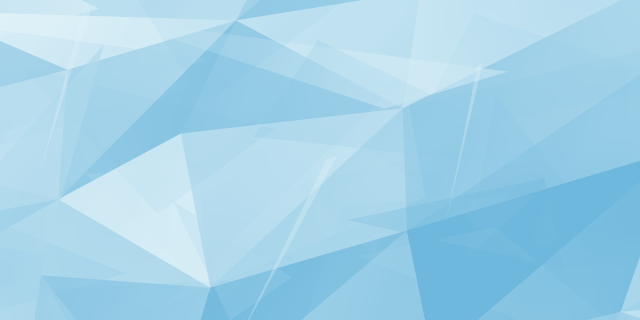
A Shadertoy shader for this background:

```glsl
const vec3 DEEP = vec3(0.40, 0.704, 0.857);
const vec3 PALE = vec3(0.94, 0.98, 0.987);

const float BASE_TONE = 0.48;
const vec2  FACET_SIZE = vec2(0.70, 0.36);
const float FACET_SHEAR = 0.20;
const float FACET_JITTER = 0.70;
const float FACET_CONTRAST = 0.34;
const float FACET_SLOPE = 0.18;

const int   SHARD_COUNT = 20;
const vec2  SHARD_REACH = vec2(0.16, 0.50);
const vec2  SHARD_STRETCH = vec2(1.55, 0.65);
const vec2  SHARD_ALPHA = vec2(0.12, 0.85);
const float SHARD_CONTRAST = 0.80;
const float SHARD_TILT = 1.5;

const int   GLINT_COUNT = 3;
const float GLINT_WIDTH = 0.025;
const float GLINT_ALPHA = 0.32;
const float GRAIN = 0.035;

// Soft lights and shadows: centre, radius, strength
const float GLOW_STRETCH = 1.5;
const int GLOW_COUNT = 7;
const vec4 GLOWS[GLOW_COUNT] = vec4[](
    vec4(0.10, 1.00, 0.25, 0.52), vec4(0.62, 0.70, 0.21, -0.46),
    vec4(0.50, 0.36, 0.19, 0.42), vec4(1.08, 0.50, 0.20, 0.30),
    vec4(1.72, 0.32, 0.32, -0.42), vec4(0.95, 0.04, 0.20, -0.36),
    vec4(1.35, 0.82, 0.26, 0.16));

vec2 hash2(vec2 p) {
    vec3 q = fract(p.xyx * vec3(0.1031, 0.1030, 0.0973));
    q += dot(q, q.yzx + 33.33);
    return fract((q.xx + q.yz) * q.zy);
}

float cornerSlope(vec2 cell, vec2 offset) {
    return dot(hash2(cell + 50.0) * 2.0 - 1.0, offset);
}

float gradientNoise(vec2 p) {
    vec2 i = floor(p), f = p - i;
    vec2 u = f * f * f * (f * (f * 6.0 - 15.0) + 10.0);
    vec2 e = vec2(0.0, 1.0);
    return mix(mix(cornerSlope(i, f), cornerSlope(i + e.yx, f - e.yx), u.x),
               mix(cornerSlope(i + e.xy, f - e.xy), cornerSlope(i + 1.0, f - 1.0), u.x), u.y);
}

float lighting(vec2 p) {
    float tone = BASE_TONE;
    for (int i = 0; i < GLOW_COUNT; i++) {
        vec2 d = (p - GLOWS[i].xy) / (GLOWS[i].z * vec2(GLOW_STRETCH, 1.0));
        tone += GLOWS[i].w * exp(-dot(d, d));
    }
    return tone;
}

float edgeDistance(vec2 p, vec2 a, vec2 b) {
    vec2 e = b - a;
    return dot(p - a, vec2(e.y, -e.x)) / max(length(e), 1e-4);
}

// Antialiased triangle coverage for either winding
float triangle(vec2 p, vec2 a, vec2 b, vec2 c) {
    vec2 u = b - a, v = c - a;
    float winding = u.x * v.y - u.y * v.x < 0.0 ? -1.0 : 1.0;
    float d = max(max(winding * edgeDistance(p, a, b), winding * edgeDistance(p, b, c)),
                  winding * edgeDistance(p, c, a));
    return clamp(0.5 - d * iResolution.y, 0.0, 1.0);
}

vec2 meshPoint(vec2 id) {
    vec2 q = (id + FACET_JITTER * (hash2(id + 17.0) - 0.5)) * FACET_SIZE;
    return q + vec2(0.0, FACET_SHEAR * q.x);
}

// One facet as (weighted tone, weight)
vec2 facet(vec2 p, vec2 a, vec2 b, vec2 c, vec2 seed) {
    float cover = triangle(p, a, b, c);
    if (cover <= 0.0) return vec2(0.0);
    vec2 centre = (a + b + c) / 3.0, h = hash2(seed);
    float angle = 6.2832 * h.y;
    float tone = lighting(centre) + FACET_CONTRAST * (h.x - 0.5)
               + FACET_SLOPE * dot(p - centre, vec2(cos(angle), sin(angle)));
    return vec2(tone, 1.0) * cover;
}

float facetMesh(vec2 p) {
    vec2 home = floor((p - vec2(0.0, FACET_SHEAR * p.x)) / FACET_SIZE), sum = vec2(0.0);
    for (int y = -1; y <= 1; y++)
    for (int x = -1; x <= 1; x++) {
        vec2 id = home + vec2(x, y);
        vec2 a = meshPoint(id), b = meshPoint(id + vec2(1, 0));
        vec2 c = meshPoint(id + 1.0), d = meshPoint(id + vec2(0, 1));
        bool flip = hash2(id + 91.0).x > 0.5;
        sum += facet(p, a, b, flip ? d : c, id + 31.0);
        sum += facet(p, c, d, flip ? b : a, id + 63.0);
    }
    return sum.y > 0.0 ? sum.x / sum.y : lighting(p);
}

void mainImage(out vec4 fragColor, in vec2 fragCoord) {
    vec2 p = fragCoord / iResolution.y;
    float aspect = iResolution.x / iResolution.y;
    float tone = facetMesh(p);

    // Long translucent shards: shallow on the left, steeper to the right
    for (int i = 0; i < SHARD_COUNT; i++) {
        float n = float(i);
        vec2 centre = fract(0.5 + n * vec2(0.7549, 0.5698)) * vec2(aspect, 1.0);
        vec2 h = hash2(vec2(n, 5.0)), k = hash2(vec2(n, 8.0)), v[3];
        float tilt = SHARD_TILT * (h.y - 0.5) * mix(0.6, 1.4, centre.x / aspect);
        mat2 turn = mat2(cos(tilt), sin(tilt), -sin(tilt), cos(tilt));
        for (int j = 0; j < 3; j++) {
            vec2 r = hash2(vec2(n, 20.0 + float(j)));
            float angle = 6.2832 * (h.x + (float(j) + 0.6 * (r.x - 0.5)) / 3.0);
            float reach = mix(SHARD_REACH.x, SHARD_REACH.y, r.y);
            v[j] = centre + turn * (SHARD_STRETCH * reach * vec2(cos(angle), sin(angle)));
        }
        vec2 axis = v[0] - centre;
        float fade = clamp(0.8 + 0.25 * dot(p - centre, axis) / dot(axis, axis), 0.4, 1.0);
        float alpha = mix(SHARD_ALPHA.x, SHARD_ALPHA.y, k.x * k.x) * fade;
        float target = clamp(lighting(centre) + SHARD_CONTRAST * (k.y - 0.54), 0.08, 0.86);
        tone = mix(tone, target, alpha * triangle(p, v[0], v[1], v[2]));
    }

    // Slim pale glints
    for (int i = 0; i < GLINT_COUNT; i++) {
        float n = float(i);
        vec2 h = hash2(vec2(n, 41.0)), k = hash2(vec2(n, 47.0));
        vec2 top = vec2(fract(0.51 + n * 0.618) * aspect, 0.4 + 0.7 * h.x);
        vec2 tip = top - vec2(0.08 + 0.2 * k.x, 0.4 + 0.3 * k.y);
        float cover = triangle(p, top, top + vec2(GLINT_WIDTH * (0.5 + h.y), 0.01), tip);
        tone = mix(tone, 0.9, GLINT_ALPHA * cover);
    }

    tone += GRAIN * gradientNoise(vec2(p.x + p.y, 3.0 * (p.y - p.x)) * 1.6);
    fragColor = vec4(mix(DEEP, PALE, clamp(tone, 0.06, 0.97)), 1.0);
}
```
